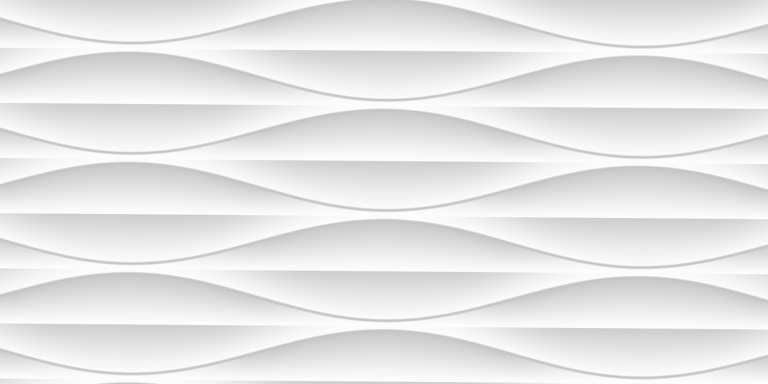
A Shadertoy shader for this pattern:

```glsl
const float TAU = 6.2831853;
const float ROW_HEIGHT = 0.1436;
const float WAVE_LENGTH = 1.328;
const float CREST_X = 0.3385;
const float WAVE_SWING = 0.41;
const float TILT = 0.0078;
const float FIRST_SEAM = 0.1224;
const float LINE_HALF_WIDTH = 0.0025;

// Row coordinate counted downwards; flat seams lie on whole numbers
float rowCoordinate(vec2 p) {
    return (1.0 - p.y - TILT * p.x - FIRST_SEAM) / ROW_HEIGHT;
}

// Position of the wave inside its row; neighbouring rows are mirrored
float waveHeight(float x, float row) {
    float side = 1.0 - 2.0 * mod(row, 2.0);
    return 0.5 - side * WAVE_SWING * cos(TAU * (x - CREST_X) / WAVE_LENGTH);
}

// Shadow falling from an upper edge and fading out at the lower one
float facetShadow(float below, float depth, float fullDepth, float softness) {
    float t = clamp(below / depth, 0.0, 1.0);
    float strength = smoothstep(0.04, fullDepth, depth);
    return strength * pow(1.0 - t, 1.15) * smoothstep(0.0, softness, below);
}

void mainImage(out vec4 fragColor, in vec2 fragCoord) {
    vec2 p = fragCoord / iResolution.y;
    float pixel = 1.0 / iResolution.y;
    float softness = max(0.004, 1.2 * pixel);

    float v = rowCoordinate(p);
    float row = floor(v);
    float inRow = v - row;
    float wave = waveHeight(p.x, row);
    float belowWave = inRow - wave;

    // Concave facet above the wave, convex facet below it
    float edge = softness / ROW_HEIGHT;
    float upper = 0.19 * facetShadow(inRow, wave, 0.8, edge);
    float lower = 0.21 * facetShadow(belowWave, 1.0 - wave, 0.6, edge);
    float shadow = belowWave < 0.0 ? upper : lower;
    float tone = 0.99 - shadow;

    // Soft grey rim along the wave, measured across its slope
    float slope = WAVE_SWING * ROW_HEIGHT * TAU / WAVE_LENGTH
                * sin(TAU * (p.x - CREST_X) / WAVE_LENGTH);
    float rimDistance = abs(belowWave) * ROW_HEIGHT / sqrt(1.0 + slope * slope);
    float rim = 1.0 - smoothstep(LINE_HALF_WIDTH - 0.5 * softness,
                                 LINE_HALF_WIDTH + softness, rimDistance);
    tone = mix(tone, 0.75, 0.9 * rim);

    fragColor = vec4(vec3(tone), 1.0);
}
```
